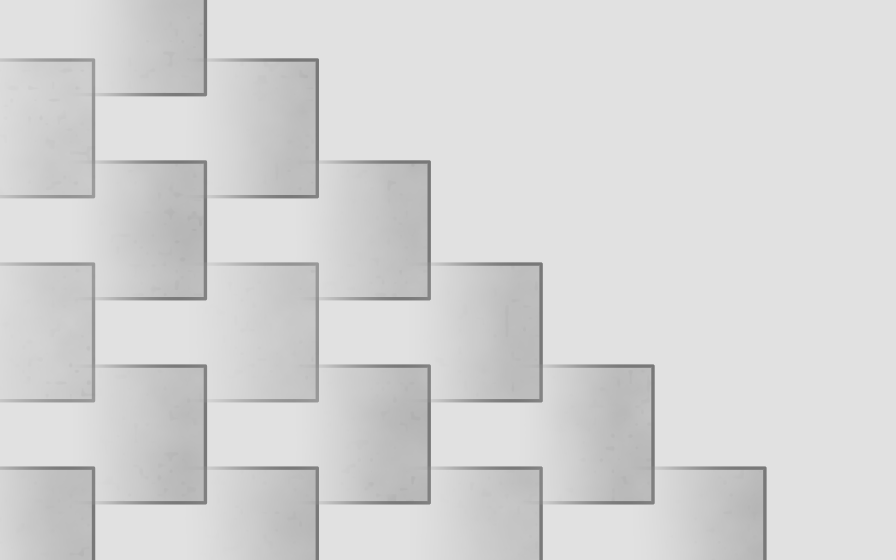
Write a WebGL 1 fragment shader that draws this background.

```glsl
precision highp float;
// Staircase of translucent grey plates with dark rims that fade out to the left.

uniform vec2 u_resolution;

// Lengths are fractions of the canvas height; y runs down from the top edge.
const vec2 PITCH = vec2(0.1998, 0.1822);    // step between columns and rows
const vec2 FIRST_CORNER = vec2(0.170, -0.078); // top right of column 0, row 0
const vec2 PLATE = vec2(0.262, 0.250);
const float RIM = 0.0060;
const float ROUNDING = 0.003;
const float COLUMNS = 7.0;
const float ROWS = 6.0;

const vec3 PAPER = vec3(0.884);
const vec3 PLATE_GREY = vec3(0.735);
const vec3 PALE_GREY = vec3(0.785);
const vec3 RIM_GREY = vec3(0.455);
const float PALE_RIM = 0.62;     // rim strength of the pale plates
const float TONE_SPREAD = 0.03;  // brightness change from plate to plate
const float STAIN = 0.07;
const float SPECK = 0.035;

float hash(vec2 p) {
  vec3 q = fract(vec3(p.xyx) * 0.1031);
  q += dot(q, q.yzx + 33.33);
  return fract((q.x + q.y) * q.z);
}

float noise(vec2 p) {
  vec2 cell = floor(p);
  vec2 f = fract(p);
  f = f * f * (3.0 - 2.0 * f);
  float top = mix(hash(cell), hash(cell + vec2(1.0, 0.0)), f.x);
  float bottom = mix(hash(cell + vec2(0.0, 1.0)), hash(cell + vec2(1.0)), f.x);
  return mix(top, bottom, f.y);
}

float fbm(vec2 p) {
  float sum = 0.0;
  float weight = 0.5;
  for (int i = 0; i < 5; i++) {
    sum += weight * noise(p);
    p = p * 2.03 + 17.0;
    weight *= 0.5;
  }
  return sum;
}

float roundedBox(vec2 p, vec2 halfSize, float radius) {
  vec2 q = abs(p) - halfSize + radius;
  return length(max(q, 0.0)) + min(max(q.x, q.y), 0.0) - radius;
}

// Lays one plate over the colour beneath it.
vec3 addPlate(vec3 base, vec2 p, vec2 id, float grain, float pixel) {
  vec2 corner = FIRST_CORNER + id * PITCH;
  vec2 centre = corner + vec2(-0.5, 0.5) * PLATE;
  float dist = roundedBox(p - centre, 0.5 * PLATE, ROUNDING);
  float inside = clamp(0.5 - dist / pixel, 0.0, 1.0);
  float rim = clamp(0.5 + (dist + RIM) / pixel, 0.0, 1.0);

  // Some plates inside the left columns are paler than the rest.
  bool pale = mod(id.x, 2.0) < 0.5 && id.y > id.x && id.y < 4.0;
  float tone = TONE_SPREAD * (hash(id + 5.0) - 0.5);
  vec3 fill = (pale ? PALE_GREY : PLATE_GREY) + tone + grain;

  float along = clamp((p.x - corner.x) / PLATE.x + 1.0, 0.0, 1.0);
  float fillFade = smoothstep(0.0, mix(0.85, 1.05, hash(id + 31.0)), along);
  float rimFade = smoothstep(0.04, 0.85, along) * (pale ? PALE_RIM : 0.94);

  base = mix(base, fill, inside * fillFade);
  return mix(base, RIM_GREY, inside * rim * rimFade);
}

void main() {
  float pixel = 1.0 / u_resolution.y;
  vec2 p = gl_FragCoord.xy * pixel;
  p.y = 1.0 - p.y;

  // Worn surface: broad stains plus small dark specks.
  float grain = STAIN * (fbm(p * 12.0) - 0.46);
  grain -= SPECK * smoothstep(0.76, 0.95, noise(p * 95.0)) * noise(p * 14.0 + 40.0);

  // Checkerboard of plates below the diagonal.
  vec3 colour = PAPER;
  for (float column = 0.0; column < COLUMNS; column++) {
    for (float row = 0.0; row < ROWS; row++) {
      bool occupied = mod(column + row, 2.0) > 0.5 && row > column - 1.5;
      if (occupied) {
        colour = addPlate(colour, p, vec2(column, row), grain, pixel);
      }
    }
  }

  gl_FragColor = vec4(colour, 1.0);
}
```
